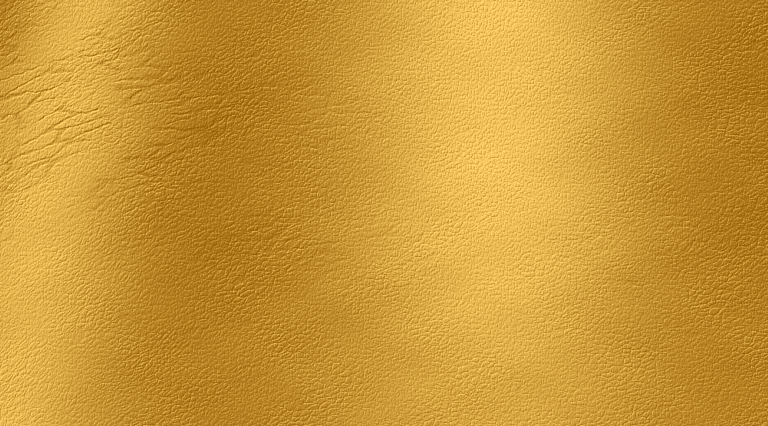
Reproduce this texture procedurally as a Shadertoy shader.

```glsl
// Gold foil leather: fine embossed grain and creases under a broad vertical sheen.
#define SHADOW_GOLD vec3(0.635, 0.42, 0.065)
#define LIGHT_GOLD vec3(0.97, 0.79, 0.385)
#define GRAIN_SCALE 76.0
#define GRAIN_GAIN 0.5
#define CREASE_SCALE vec2(8.0, 34.0)
#define CREASE_DEPTH 0.75
#define LIGHT_STEP vec2(-0.0020, 0.0030)
#define MOTTLE 0.05
#define SHEEN_CONTRAST 1.24

vec2 hash22(vec2 p) {
    vec3 q = fract(p.xyx * vec3(0.1031, 0.1030, 0.0973));
    q += dot(q, q.yzx + 33.33);
    return fract((q.xx + q.yz) * q.zy);
}

// Cellular noise: distance gap between the two nearest points, zero on borders
float cellGap(vec2 p) {
    vec2 cell = floor(p), f = p - cell;
    float nearest = 8.0, second = 8.0;
    for (int y = -1; y <= 1; y++)
    for (int x = -1; x <= 1; x++) {
        vec2 offset = vec2(x, y);
        float d = length(offset + hash22(cell + offset + 50.0) - f);
        second = min(second, max(nearest, d));
        nearest = min(nearest, d);
    }
    return second - nearest;
}

// Layered sines: slow, irregular variation within about -1 to 1
float waves(vec2 p) {
    return 0.5 * sin(p.x + 1.7 * sin(0.8 * p.y + 1.0))
         + 0.3 * sin(1.9 * p.y - 1.3 * p.x + 2.0)
         + 0.2 * sin(3.1 * p.x + 2.3 * p.y);
}

float spot(vec2 p, vec2 center, vec2 radius) {
    vec2 d = (p - center) / radius;
    return exp(-dot(d, d));
}

// Skin direction: rises on the left and levels out to the right
vec2 flow(vec2 p) {
    vec2 q = vec2(p.x, p.y - 0.25 * (1.0 - exp(-2.0 * p.x)));
    return q + 0.010 * vec2(waves(p * 9.0), waves(p.yx * 11.0 + 4.0));
}

// Regions where long wrinkles gather
float creaseRegion(vec2 uv) {
    float region = spot(uv, vec2(0.08, 0.75), vec2(0.19, 0.22))
                 + 0.65 * spot(uv, vec2(0.42, 0.43), vec2(0.18, 0.10))
                 + 0.6 * spot(uv, vec2(0.86, 0.43), vec2(0.13, 0.15))
                 + 0.55 * spot(uv, vec2(0.42, 0.72), vec2(0.17, 0.12));
    return min(region, 1.0);
}

float crease(vec2 p, float region) {
    vec2 q = flow(p);
    q.y += 0.004 * waves(p * 50.0) + 0.002 * waves(p * 150.0);
    float line = 1.0 - smoothstep(0.03, 0.2, cellGap(q * CREASE_SCALE));
    return line * region * smoothstep(-0.5, 0.2, waves(p * 19.0 + 7.0));
}

float height(vec2 p, float region) {
    // Slanted fibres, bent by a small ripple and deeper in patches
    vec2 q = flow(p);
    q.y -= 0.22 * q.x;
    q += 0.003 * vec2(waves(p * 90.0), waves(p.yx * 110.0));
    float fibres = smoothstep(0.0, 0.32, cellGap(q * GRAIN_SCALE * vec2(0.6, 1.25)));
    float patches = 0.9 + 0.45 * waves(p * 17.0 + 3.0);

    // Small upright pits, strongest in the bright right column
    float pits = smoothstep(0.0, 0.4, cellGap(p * GRAIN_SCALE * vec2(1.7, 1.15) + 9.0));
    float upright = spot(p, vec2(1.15, 0.8), vec2(0.4, 0.6));
    return mix(0.58, 0.32, upright) * patches * fibres
         + mix(0.36, 0.5, upright) * pits
         - CREASE_DEPTH * crease(p, region);
}

// Broad reflection: a pale left edge, a dark fold and a bright right column
float sheen(vec2 uv) {
    float rise = smoothstep(0.0, 0.55, uv.y);
    float left = (uv.x - 0.1 * uv.y) / 0.125;
    float right = (uv.x - 0.64) / 0.205;
    float tone = mix(0.25, 0.12, rise);
    tone += mix(0.46, 0.6, rise) * exp(-left * left);
    tone += mix(0.34, 0.72, rise) * exp(-right * right);
    tone -= 0.2 * spot(uv, vec2(0.0, 1.0), vec2(0.07, 0.2));
    return 0.46 + SHEEN_CONTRAST * (tone - 0.46);
}

void mainImage(out vec4 fragColor, in vec2 fragCoord) {
    vec2 uv = fragCoord / iResolution.xy;
    vec2 p = fragCoord / iResolution.y;
    float region = creaseRegion(uv);

    // Relief lit from the upper left
    float relief = height(p, region) - height(p + LIGHT_STEP, region);
    float tone = sheen(uv) + MOTTLE * waves(flow(p) * vec2(11.0, 21.0));

    // Glints stand out on dark gold, pits on bright gold
    float gain = relief > 0.0 ? 1.25 - 0.6 * tone : 0.55 + 0.6 * tone;
    tone += GRAIN_GAIN * gain * relief;
    tone -= 0.2 * crease(p, region) * smoothstep(0.4, 0.1, uv.x);

    vec3 color = mix(SHADOW_GOLD, LIGHT_GOLD, clamp(tone, -0.3, 1.1));
    fragColor = vec4(clamp(color, 0.0, 1.0), 1.0);
}
```
